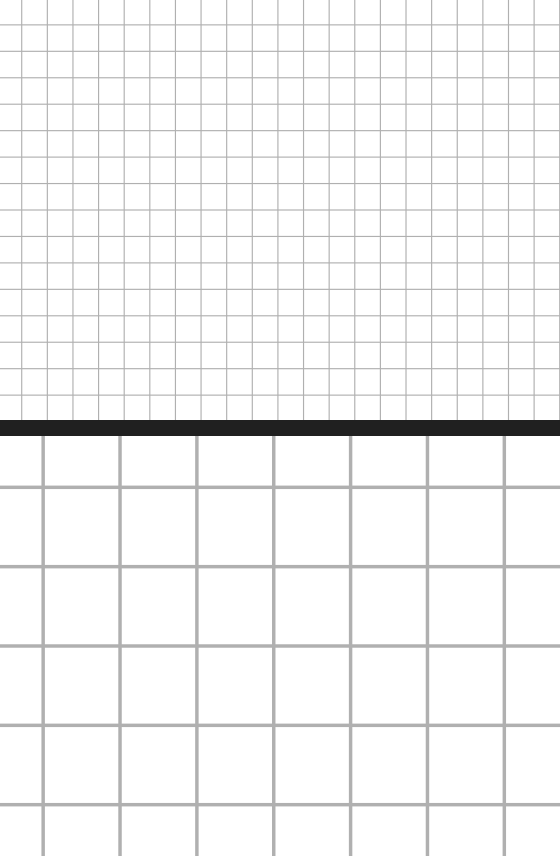
Top, the full canvas; bottom, a detail of the centre.
Reproduce this pattern procedurally as a WebGL 1 fragment shader.

```glsl
precision highp float;
// Draws plain graph paper: thin grey rules on white, in slightly tall cells.
// Each axis is folded to the distance from its nearest rule, and the share
// of every pixel that a rule covers sets how much ink it receives.

uniform vec2 u_resolution;

const vec3 PAPER = vec3(1.0);
const vec3 INK = vec3(0.69);

// Lengths are in canvas heights.
const vec2 CELL_SIZE = vec2(0.0610, 0.06297);
const vec2 RULE_ORIGIN = vec2(0.6617, 0.5);
const float RULE_WIDTH = 0.00275;

// Signed distance to the nearest rule of a repeating set.
float ruleDistance(float position, float origin, float spacing) {
  return (fract((position - origin) / spacing + 0.5) - 0.5) * spacing;
}

// Share of a pixel-wide interval that lies inside a rule.
float ruleCoverage(float offset, float width, float pixel) {
  float right = min(offset + 0.5 * pixel, 0.5 * width);
  float left = max(offset - 0.5 * pixel, -0.5 * width);
  return clamp((right - left) / pixel, 0.0, 1.0);
}

// Ink coverage of both sets of rules, joined where they cross.
float gridCoverage(vec2 p, vec2 origin, vec2 cell, float width, float pixel) {
  float upright = ruleCoverage(ruleDistance(p.x, origin.x, cell.x), width, pixel);
  float level = ruleCoverage(ruleDistance(p.y, origin.y, cell.y), width, pixel);
  return 1.0 - (1.0 - upright) * (1.0 - level);
}

void main() {
  float pixel = 1.0 / u_resolution.y;
  vec2 p = gl_FragCoord.xy * pixel;
  float ink = gridCoverage(p, RULE_ORIGIN, CELL_SIZE, RULE_WIDTH, pixel);
  gl_FragColor = vec4(mix(PAPER, INK, ink), 1.0);
}
```
